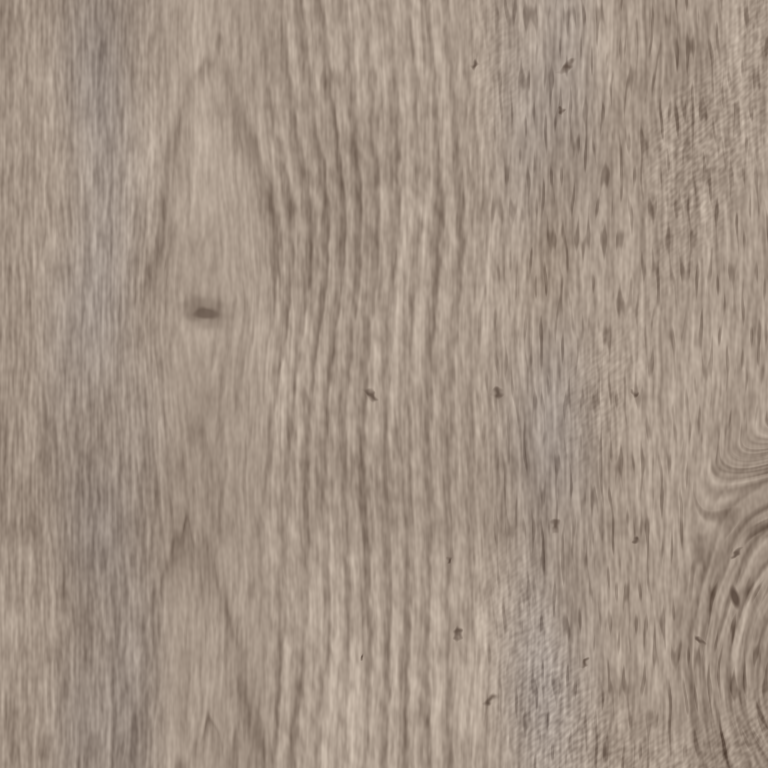
Write a Shadertoy shader that draws this texture.

```glsl
#define WOOD_MID vec3(0.650, 0.589, 0.533)
#define WOOD_SHADE vec3(1.0, 1.0, 0.96)
#define GREY_TINT vec3(-0.018, -0.003, 0.018)
#define KNOT_DARK vec3(0.33, 0.27, 0.23)
#define RING_SPACING 0.028
#define RING_DEPTH 0.125
#define FIBRE_DEPTH 0.105
#define PORE_DEPTH 0.12
#define ARCH_DEPTH 0.125
#define BURL_CENTRE vec2(1.04, 0.12)
#define EYE_CENTRE vec2(0.268, 0.592)

vec2 hash2(vec2 p) {
    vec3 q = fract(vec3(p.xyx) * vec3(0.1031, 0.1030, 0.0973));
    q += dot(q, q.yzx + 33.33);
    return fract((q.xx + q.yz) * q.zy);
}

float gradDot(vec2 cell, vec2 corner, vec2 f) {
    float a = 6.2832 * hash2(cell + corner + 200.0).x;
    return dot(vec2(cos(a), sin(a)), f - corner);
}

// Gradient noise, roughly -0.7 to 0.7
float noise(vec2 p) {
    vec2 i = floor(p), f = p - i;
    vec2 u = f * f * f * (f * (f * 6.0 - 15.0) + 10.0);
    float low = mix(gradDot(i, vec2(0, 0), f), gradDot(i, vec2(1, 0), f), u.x);
    float high = mix(gradDot(i, vec2(0, 1), f), gradDot(i, vec2(1, 1), f), u.x);
    return mix(low, high, u.y);
}

float band(float lo, float hi, float soft, float x) {
    return smoothstep(lo - soft, lo + soft, x) * (1.0 - smoothstep(hi - soft, hi + soft, x));
}

// Growth ring: slow darkening, then a quicker return to light
float ringLine(float phase) {
    float f = fract(phase);
    return smoothstep(0.25, 0.78, f) * (1.0 - smoothstep(0.78, 1.0, f));
}

// Cathedral arch: a dark parabola fading inwards and with depth
float arch(vec2 p, vec2 apex, float spread, float reach) {
    vec2 q = p - apex;
    q.x += 0.02 * noise(p * vec2(8.0, 7.0));
    float depth = -q.y + 0.05 * noise(p * vec2(80.0, 9.0)) + 0.03 * noise(p * vec2(30.0, 8.0));
    float slope = 2.0 * q.x / (spread * spread);
    float d = (depth - q.x * q.x / (spread * spread)) / length(vec2(1.0, slope));
    float line = smoothstep(-0.012, 0.004, d) * exp(-max(d, 0.0) * 55.0);
    return line * (1.0 - smoothstep(reach * 0.6, reach, -q.y));
}

// Small dark specks scattered on a loose grid
float specks(vec2 p, float cells, float share) {
    float dark = 0.0;
    vec2 home = floor(p * cells);
    for (int k = 0; k < 9; k++) {
        vec2 cell = home + vec2(k % 3 - 1, k / 3 - 1);
        vec2 seed = hash2(cell + 7.0), size = hash2(cell + 61.0);
        vec2 q = p - (cell + 0.15 + 0.7 * hash2(cell + 31.0)) / cells;
        q.x += q.y * (seed.y - 0.5) * 1.6;
        q += 0.007 * vec2(noise(p * 110.0), noise(p * 110.0 + 50.0));
        float d = length(q * vec2(1.0, 0.8)) / mix(0.004, 0.008, size.x);
        dark = max(dark, step(seed.x, share) * (1.0 - smoothstep(0.1, 1.1, d)));
    }
    return dark;
}

void mainImage(out vec4 fragColor, in vec2 fragCoord) {
    vec2 p = fragCoord / iResolution.y;

    // Grain coordinate, bent around the eye and the burl
    vec2 eye = p - EYE_CENTRE;
    vec2 burl = (p - BURL_CENTRE) * vec2(1.0, 0.52);
    float burlRadius = length(burl) + 0.009 * noise(p * 9.0);
    float inBurl = 1.0 - smoothstep(0.125, 0.18, burlRadius);
    vec2 g = p;
    g.x -= 0.45 * eye.x * exp(-dot(eye * vec2(14, 7), eye * vec2(14, 7)));
    g.x = mix(g.x, BURL_CENTRE.x - burlRadius, inBurl);
    g.x += 0.012 * noise(p * vec2(3.0, 2.5)) + 0.002 * noise(p * vec2(14.0, 11.0));

    // Broad stains and fine fibres
    float tone = 0.065 * noise(g * vec2(8.0, 1.8)) + 0.065 * noise(p * vec2(5.0, 4.0) + 9.0);
    tone += 0.04 * noise(g * vec2(20.0, 7.0) + 33.0);
    float fibre = 0.8 * noise(g * vec2(110.0, 8.0)) + 0.5 * noise(g * vec2(48.0, 3.5) + 5.0)
                + 1.1 * noise(g * vec2(205.0, 24.0) + 3.0) + 0.5 * noise(p * vec2(230.0, 90.0));
    float ringZone = band(0.345, 0.61, 0.03, p.x);
    float archZone = band(0.21, 0.35, 0.02, p.x);
    tone += FIBRE_DEPTH * fibre * (1.0 - 0.2 * ringZone - 0.3 * archZone);
    tone += 0.015 * archZone - 0.028 * (1.0 - smoothstep(0.12, 0.24, p.x));

    // Long growth rings with a bulge above the middle
    float rise = (p.y - 0.69) / 0.16;
    float bulge = 0.055 / (1.0 + rise * rise) * exp(-5.0 * max(p.x - 0.35, 0.0));
    float phase = (g.x - bulge) / RING_SPACING + 0.5 * noise(p * vec2(9.0, 3.0));
    phase += 0.16 * noise(p * vec2(30.0, 36.0));
    float strength = 0.85 + 0.8 * noise(g * vec2(20.0, 3.5) + 17.0);
    tone += ringZone * (0.037 - RING_DEPTH * strength * ringLine(phase));
    tone += ringZone * 0.065 * noise(vec2(p.x * 95.0 + p.y * 22.0, p.y * 42.0));

    // Nested arches on the left
    float arches = arch(p, vec2(0.28, 0.92), 0.165, 0.38);
    arches = max(arches, arch(p, vec2(0.25, 0.30), 0.16, 0.42));
    arches = max(arches, arch(p, vec2(0.27, 0.05), 0.15, 0.3));
    tone -= ARCH_DEPTH * arches * (0.85 + 0.8 * noise(p * vec2(80.0, 18.0)));

    // Short dark pores and pale cross flecks on the right
    float open = smoothstep(0.58, 0.72, p.x);
    float pore = smoothstep(0.12, 0.45, noise(g * vec2(150.0, 24.0) + 40.0));
    tone -= PORE_DEPTH * (0.25 + 0.75 * open) * pore;
    float fleckZone = open * smoothstep(0.0, 0.3, noise(p * vec2(4.0, 3.0) + 2.7) + 0.5 * (p.x - 0.75));
    tone += 0.12 * fleckZone * noise(vec2(p.x + p.y, p.y - p.x) * vec2(70.0, 150.0));

    // Burl rings
    float burlRings = ringLine(-burlRadius / 0.017 + 0.4 * noise(p * 14.0));
    tone -= inBurl * (0.03 + 0.1 * burlRings);

    // Colour, grey weathering and knots
    float grey = band(0.08, 0.19, 0.05, p.x) + band(0.67, 0.76, 0.05, p.x);
    grey *= 0.5 + 1.2 * noise(p * vec2(9.0, 4.0) + 21.0);
    vec3 colour = WOOD_MID + tone * WOOD_SHADE + GREY_TINT * grey;
    float eyeSize = length(eye * vec2(1.0, 1.6)) + 0.02 * noise(p * vec2(45.0, 70.0));
    float knots = 0.35 * (1.0 - smoothstep(0.005, 0.045, eyeSize))
                + 0.3 * (1.0 - smoothstep(0.003, 0.018, eyeSize));
    float speckZone = smoothstep(0.42, 0.48, p.x);
    knots = max(knots, 0.75 * speckZone * specks(p, 9.0, 0.22));
    vec2 heart = (p - vec2(0.957, 0.222)) * mat2(1.0, 0.3, -0.3, 1.0);
    knots = max(knots, 0.85 * (1.0 - smoothstep(0.4, 1.1, length(heart / vec2(0.007, 0.018)))));
    fragColor = vec4(mix(colour, KNOT_DARK, knots), 1.0);
}
```
